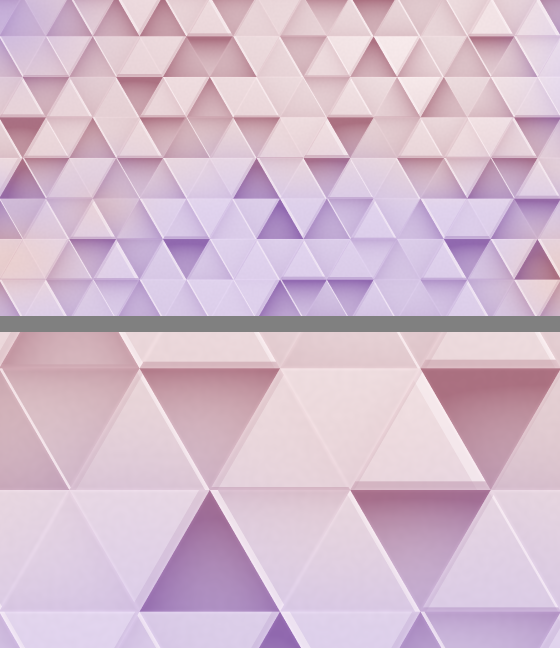
Top: the whole. Bottom: its middle third, enlarged.
This pattern is drawn by a Shadertoy shader. Its source:

```glsl
// Relief of equilateral triangular prisms at random heights, in pink and lavender.
// A skewed lattice finds each triangle and its three neighbours; height
// differences give soft shadows and side walls, noise bends the colour fields.

float hash(vec2 p) {
    return fract(sin(dot(p, vec2(127.1, 311.7))) * 43758.5);
}

vec2 gradientAt(vec2 cell) {
    float angle = 6.2832 * hash(cell);
    return vec2(cos(angle), sin(angle));
}

float gradientNoise(vec2 p) {
    vec2 i = floor(p), f = fract(p);
    vec2 u = f * f * f * (f * (f * 6.0 - 15.0) + 10.0);
    vec2 e = vec2(0, 1);
    float low = mix(dot(gradientAt(i), f), dot(gradientAt(i + e.yx), f - e.yx), u.x);
    float high = mix(dot(gradientAt(i + e), f - e), dot(gradientAt(i + 1.0), f - 1.0), u.x);
    return mix(low, high, u.y);
}

// Soft elliptical spot of colour
float spot(vec2 p, vec2 centre, vec2 size) {
    vec2 d = (p - centre) / size;
    return exp(-dot(d, d));
}

// side is -1 for triangles pointing up, +1 for those pointing down
float prismHeight(vec2 cell, float side) {
    return hash(cell + side * vec2(17.3, 41.9));
}

vec3 relief(vec2 p) {
    // Lattice cell, split along its diagonal into two triangles
    float v = p.y / 0.866;
    vec2 q = vec2(p.x - 0.5 - 0.5 * v, v);
    vec2 cell = floor(q), f = fract(q);
    float side = f.x + f.y < 1.0 ? -1.0 : 1.0;
    vec3 edge = side < 0.0 ? vec3(f.y, f.x, 1.0 - f.x - f.y)
                           : vec3(1.0 - f.y, 1.0 - f.x, f.x + f.y - 1.0);

    // Heights across the horizontal, rising and falling edges
    float h = prismHeight(cell, side);
    vec3 rise = vec3(prismHeight(cell + side * vec2(0, 1), -side),
                     prismHeight(cell + side * vec2(1, 0), -side),
                     prismHeight(cell, -side)) - h;
    vec3 drop = max(-rise, 0.0);
    rise = max(rise, 0.0);

    // Shadows fall mostly from taller prisms above
    vec3 facing = max(side * vec3(1.0, -0.45, -0.55), 0.0);
    vec3 shadow = rise * (0.22 + 0.95 * facing) * exp(-2.6 * edge / (0.35 + rise));
    float shade = 1.25 * (shadow.x + shadow.y + shadow.z) + 0.14 * (1.0 - h) * (1.0 - h);
    shade += 0.05 * (1.0 - f.y);

    // Colour fields
    float drift = gradientNoise(p * 0.45 + 7.0);
    float violet = 1.0 - smoothstep(-1.1, 0.5, p.y + 0.9 * drift);
    float corner = spot(p, vec2(-6.0, 3.0), vec2(1.7, 1.3));
    violet = max(violet, max(corner, spot(p, vec2(6.2, 1.9), vec2(1.1, 1.8))));
    float blush = spot(p, vec2(-6.0, -2.2), vec2(1.6, 0.8))
                + spot(p, vec2(6.1, -2.5), vec2(1.1, 1.0))
                + 0.6 * spot(p, vec2(-3.8, -1.0), vec2(0.9, 0.6));
    violet *= 1.0 - min(blush, 1.0);
    float glow = spot(p, vec2(3.2, 2.3), vec2(3.2, 1.6));
    vec3 lit = mix(vec3(0.92, 0.85, 0.86), vec3(0.87, 0.82, 0.92), violet);
    lit = mix(lit, vec3(0.97, 0.93, 0.93), 0.75 * glow);
    lit = mix(lit, vec3(0.91, 0.79, 0.77), 0.5 * min(blush, 1.0));
    vec3 dark = mix(vec3(0.65, 0.40, 0.47), vec3(0.54, 0.37, 0.67), violet);
    shade += 0.2 * corner + 0.1 * spot(p, vec2(-6.0, -1.0), vec2(1.2, 0.7));

    vec3 colour = mix(lit, dark, clamp(shade, 0.0, 0.9));
    colour *= 1.0 + 0.03 * (h - 0.5) + 0.012 * gradientNoise(p * 18.0);

    // Side walls: bright on falling edges, dim on rising edges and bases
    vec3 wall = step(edge, 0.012 + 0.09 * drop) * step(0.08, drop);
    colour = mix(colour, mix(lit, vec3(1.0, 0.97, 0.98), 0.55), 0.8 * wall.z);
    colour = mix(colour, mix(lit, dark, 0.35), 0.4 * wall.y);
    if (side < 0.0) colour = mix(colour, mix(lit, dark, 0.5), 0.6 * wall.x);

    // Fine light rim where a face meets its edge
    float rim = min(edge.x, min(edge.y, edge.z));
    return colour + 0.025 * (1.0 - smoothstep(0.0, 0.03, rim));
}

void mainImage(out vec4 fragColor, in vec2 fragCoord) {
    // Twelve triangle sides span the width; average a 3 by 3 grid of samples
    vec3 sum = vec3(0);
    for (int i = 0; i < 9; i++) {
        vec2 offset = (vec2(i % 3, i / 3) - 1.0) / 3.0;
        sum += relief((fragCoord + offset - 0.5 * iResolution.xy) / iResolution.y * 6.75);
    }
    fragColor = vec4(sum / 9.0, 1.0);
}
```
